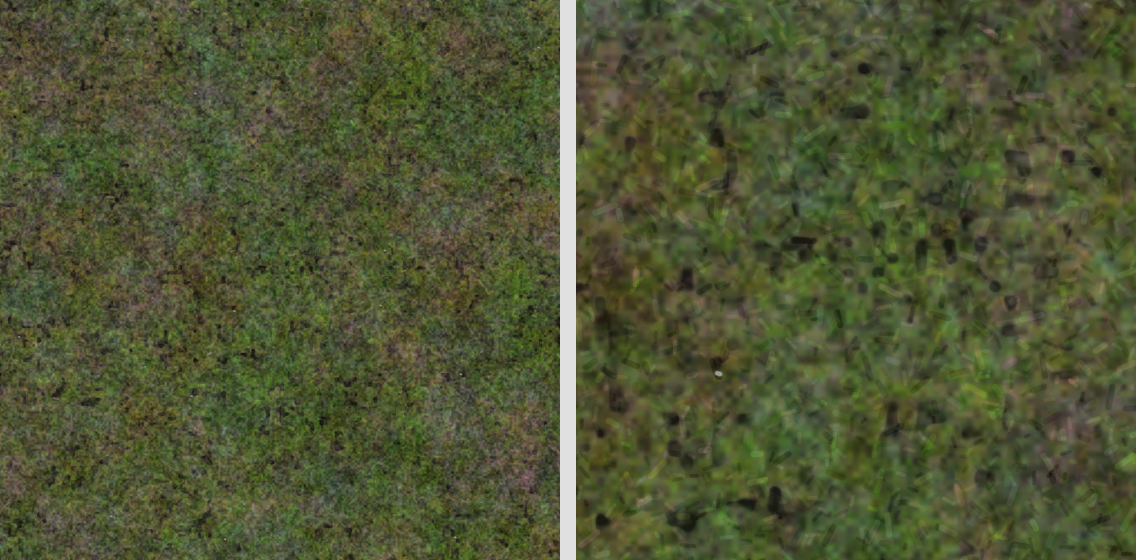
Left: the whole. Right: its middle third, enlarged.
A WebGL 1 fragment shader for this texture:

```glsl
precision highp float;
uniform vec2 u_resolution;

#define GRAIN_SCALE 250.0
#define TUFT_SCALE 40.0
#define PATCH_SCALE 9.0
#define CONTRAST 1.0
#define LEAF_SCALE 115.0
#define BLADE_SCALE 72.0
#define DEBRIS_SCALE 8.0
#define DEBRIS_SHARE 0.36

const vec3 SOIL_GREY = vec3(0.332, 0.330, 0.285);
const vec3 MOSS_GREEN = vec3(0.298, 0.338, 0.125);
const vec3 WARM_SHIFT = vec3(0.075, -0.045, 0.02);
const vec3 TWIG = vec3(0.49, 0.44, 0.36);
const vec3 PALE_STONE = vec3(0.72, 0.69, 0.70);

vec3 hash3(vec2 p) {
  vec3 q = fract(p.xyx * vec3(0.1031, 0.1030, 0.0973));
  q += dot(q, q.yxz + 33.33);
  return fract((q.xxy + q.yzz) * q.zyx);
}

// Three independent channels of smooth noise, centred on zero.
vec3 noise3(vec2 p) {
  vec2 i = floor(p);
  vec2 f = fract(p);
  f = f * f * (3.0 - 2.0 * f);
  vec3 low = mix(hash3(i), hash3(i + vec2(1.0, 0.0)), f.x);
  vec3 high = mix(hash3(i + vec2(0.0, 1.0)), hash3(i + 1.0), f.x);
  return mix(low, high, f.y) - 0.5;
}

float capsule(vec2 p, vec2 axis, float halfLength, float radius) {
  float along = clamp(dot(p, axis), -halfLength, halfLength);
  return length(p - axis * along) - radius;
}

// Scatters short strokes that shift the traits (lushness, warmth, light).
vec3 scatterBlades(vec3 traits, vec2 uv, float scale, float seed, float pixel) {
  vec2 p = uv * scale + seed;
  vec2 cell = floor(p);
  float soft = pixel * scale * 0.7;
  for (int y = -1; y <= 1; y++) {
    for (int x = -1; x <= 1; x++) {
      vec2 id = cell + vec2(float(x), float(y));
      vec3 place = hash3(id + seed);
      vec3 kind = hash3(id + seed + 57.0) - 0.5;
      float angle = place.z * 6.2832;
      vec2 axis = vec2(cos(angle), sin(angle));
      float halfLength = mix(0.12, 0.46, hash3(id + 131.0).x);
      float d = capsule(p - id - place.xy, axis, halfLength, 0.13);
      float cover = 1.0 - smoothstep(-soft, soft, d);
      traits += (kind * vec3(0.6, 0.8, 0.62 * CONTRAST)) * cover * 0.75;
    }
  }
  return traits;
}

// Sparse twigs, with a few small pale stones among them.
vec3 addDebris(vec3 color, vec2 uv, float pixel) {
  vec2 p = uv * DEBRIS_SCALE;
  vec2 id = floor(p);
  vec3 place = hash3(id + 211.0);
  vec3 kind = hash3(id + 307.0);
  vec2 offset = (fract(p) - mix(vec2(0.15), vec2(0.85), place.xy)) / DEBRIS_SCALE;
  float angle = -0.35 + (kind.y - 0.5) * 0.6;
  vec2 axis = vec2(cos(angle), sin(angle));
  float isStone = step(0.6, kind.x);
  float halfLength = mix(mix(0.002, 0.006, kind.z), 0.0008, isStone);
  float radius = mix(0.0022, 0.0014, isStone);
  float d = capsule(offset, axis, halfLength, radius);
  float shadow = capsule(offset + vec2(0.0, 0.002), axis, halfLength, radius);
  float present = step(place.z, DEBRIS_SHARE);
  color *= 1.0 - 0.35 * present * (1.0 - smoothstep(-pixel, pixel, shadow));
  float cover = present * (1.0 - smoothstep(-pixel, pixel, d));
  return mix(color, mix(TWIG, PALE_STONE, isStone), cover * 0.8);
}

void main() {
  float pixel = 1.0 / min(u_resolution.x, u_resolution.y);
  vec2 uv = gl_FragCoord.xy * pixel;

  // Ground traits from broad patches down to fine grain.
  vec3 broad = noise3(uv * PATCH_SCALE + 3.7);
  vec3 medium = noise3(uv * PATCH_SCALE * 2.1 + 19.3);
  vec3 tuft = noise3(uv * TUFT_SCALE + 41.0);
  vec3 clump = noise3(uv * GRAIN_SCALE * 0.46 + 83.0);
  vec3 grain = noise3(uv * GRAIN_SCALE + 7.0);
  vec3 traits = vec3(0.5, 0.0, 1.0);
  traits += broad * vec3(0.40, 0.65, 0.16) + medium * vec3(0.40, 0.55, 0.16);
  traits += tuft * vec3(0.50, 0.50, 0.26 * CONTRAST);
  traits += clump * vec3(0.60, 0.60, 0.44 * CONTRAST);
  traits += grain * vec3(0.40, 0.50, 0.46 * CONTRAST);

  // Leaves and blades lie in all directions.
  traits = scatterBlades(traits, uv, LEAF_SCALE, 17.0, pixel);
  traits = scatterBlades(traits, uv, BLADE_SCALE, 71.0, pixel);

  // Dark gaps open between the leaves inside some tufts.
  float gap = smoothstep(0.10, 0.32, -clump.x) * smoothstep(0.0, 0.3, tuft.y + medium.x);
  traits.z -= 0.38 * gap * CONTRAST;

  vec3 color = mix(SOIL_GREY, MOSS_GREEN, clamp(traits.x, -0.1, 1.1));
  color += WARM_SHIFT * clamp(traits.y, -0.8, 0.8);
  color *= clamp(traits.z, 0.3, 1.65);
  color = addDebris(color, uv, pixel);
  gl_FragColor = vec4(clamp(color, 0.0, 1.0), 1.0);
}
```
